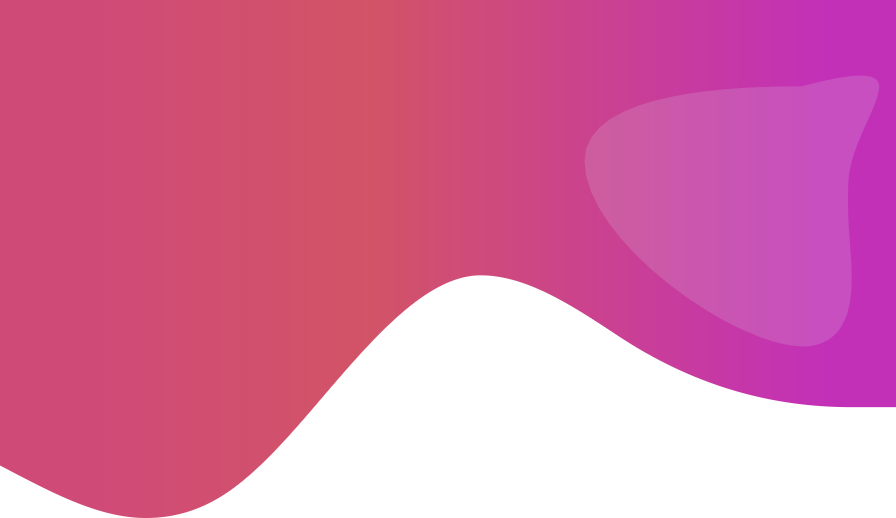
Reproduce this background procedurally as a WebGL 1 fragment shader.

```glsl
precision highp float;
// Rose to violet gradient above a white wave, with a pale translucent blob at the right.

uniform vec2 u_resolution;

// The layout is a 768 by 444 canvas, measured from the top left.
const vec2 CANVAS = vec2(768.0, 444.0);
const vec3 ROSE = vec3(0.815, 0.290, 0.470);
const vec3 CORAL = vec3(0.824, 0.328, 0.402);
const vec3 VIOLET = vec3(0.763, 0.190, 0.720);
const vec3 VEIL = vec3(0.85, 0.85, 0.90);
const float VEIL_ALPHA = 0.18;
const int CURVE_STEPS = 16;

// Cubic through two knots, each given as (x, y, slope).
float hermite(float x, vec3 a, vec3 b) {
  float w = b.x - a.x;
  float t = clamp((x - a.x) / w, 0.0, 1.0);
  float s = 1.0 - t;
  return a.y * s * s * (1.0 + 2.0 * t) + b.y * t * t * (3.0 - 2.0 * t)
       + w * t * s * (a.z * s - b.z * t);
}

// Height of the wave's edge at x.
float waveEdge(float x) {
  vec3 start = vec3(0.0, 399.0, 0.52);
  vec3 trough = vec3(125.0, 444.0, 0.0);
  vec3 bend = vec3(195.0, 422.0, -0.68);
  vec3 climb = vec3(270.0, 348.0, -1.17);
  vec3 crest = vec3(412.0, 236.0, 0.0);
  vec3 fall = vec3(530.0, 288.0, 0.66);
  vec3 shelf = vec3(730.0, 349.0, 0.0);
  if (x < trough.x) return hermite(x, start, trough);
  if (x < bend.x) return hermite(x, trough, bend);
  if (x < climb.x) return hermite(x, bend, climb);
  if (x < crest.x) return hermite(x, climb, crest);
  if (x < fall.x) return hermite(x, crest, fall);
  return hermite(x, fall, shelf);
}

// Approximate signed distance to the wave, positive below its edge.
float waveDistance(vec2 p) {
  float slope = (waveEdge(p.x + 1.0) - waveEdge(p.x - 1.0)) * 0.5;
  return (p.y - waveEdge(p.x)) / sqrt(1.0 + slope * slope);
}

vec2 bezier(vec2 a, vec2 b, vec2 c, vec2 d, float t) {
  float s = 1.0 - t;
  return a * s * s * s + 3.0 * s * t * (b * s + c * t) + d * t * t * t;
}

// Adds one curve to an outline: x is the nearest distance, y the inside sign.
vec2 addCurve(vec2 state, vec2 p, vec2 a, vec2 b, vec2 c, vec2 d) {
  vec2 from = a;
  for (int i = 1; i <= CURVE_STEPS; i++) {
    vec2 to = bezier(a, b, c, d, float(i) / float(CURVE_STEPS));
    vec2 e = to - from;
    vec2 q = p - from;
    float along = clamp(dot(q, e) / dot(e, e), 0.0, 1.0);
    state.x = min(state.x, length(q - e * along));
    if ((from.y > p.y) != (to.y > p.y) && q.x < e.x * q.y / e.y) state.y = -state.y;
    from = to;
  }
  return state;
}

// Signed distance to the blob, negative inside.
float blobDistance(vec2 p) {
  vec2 notch = vec2(687.0, 74.0);
  vec2 tip = vec2(753.5, 76.0);
  vec2 waist = vec2(727.0, 160.0);
  vec2 flank = vec2(730.0, 240.0);
  vec2 base = vec2(688.0, 297.0);
  vec2 nose = vec2(501.0, 138.0);
  vec2 s = vec2(1000.0, 1.0);
  s = addCurve(s, p, notch, vec2(722.0, 65.0), vec2(756.0, 58.0), tip);
  s = addCurve(s, p, tip, vec2(751.0, 96.0), vec2(727.0, 127.0), waist);
  s = addCurve(s, p, waist, vec2(726.0, 195.0), vec2(730.0, 215.0), flank);
  s = addCurve(s, p, flank, vec2(730.0, 278.0), vec2(715.0, 297.0), base);
  s = addCurve(s, p, base, vec2(630.0, 297.0), vec2(501.0, 206.0), nose);
  s = addCurve(s, p, nose, vec2(501.0, 76.0), vec2(640.0, 74.0), notch);
  return s.x * s.y;
}

// Horizontal three-colour ramp, with x from 0 to 1.
vec3 backdrop(float x) {
  vec3 warm = mix(ROSE, CORAL, clamp((x - 0.10) / 0.31, 0.0, 1.0));
  return mix(warm, VIOLET, clamp((x - 0.41) / 0.51, 0.0, 1.0));
}

// Coverage of the area where the distance is negative.
float fill(float dist, float pixel) {
  return clamp(0.5 - dist / pixel, 0.0, 1.0);
}

void main() {
  vec2 uv = gl_FragCoord.xy / u_resolution;
  vec2 p = vec2(uv.x, 1.0 - uv.y) * CANVAS;
  float pixel = CANVAS.x / u_resolution.x;

  vec3 color = backdrop(uv.x);
  color = mix(color, VEIL, VEIL_ALPHA * fill(blobDistance(p), pixel));
  color = mix(color, vec3(1.0), fill(-waveDistance(p), pixel));
  gl_FragColor = vec4(color, 1.0);
}
```
